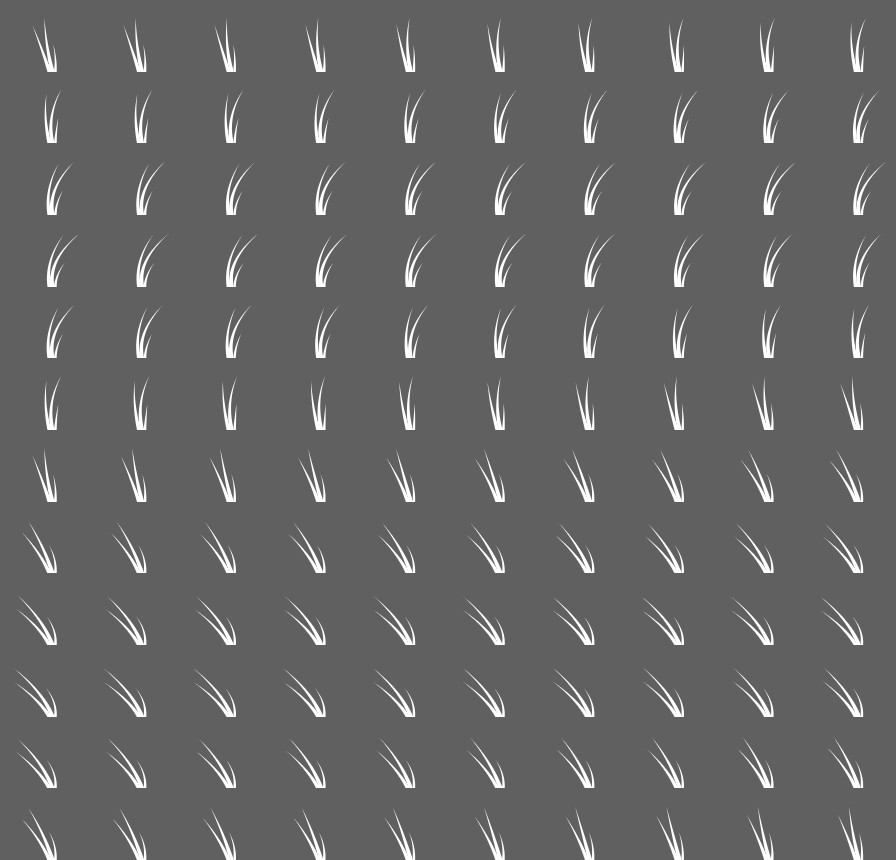
This pattern is drawn by a Shadertoy shader. Its source:

```glsl
const vec2 GRID = vec2(10.0, 12.0);
const vec2 CELL = vec2(76.8, 61.5);
const vec3 BACKGROUND = vec3(0.378);
const vec3 GRASS = vec3(1.0);
const float TAU = 6.2831853;

// Quadratic response of a blade measure to the wind
float respond(vec3 k, float wind) {
    return k.x + wind * (k.y + wind * k.z);
}

// Share of a pixel covered by a tapering, curved blade
float blade(vec2 p, float root, vec2 tip, float bow, float halfWidth, float pixel) {
    float t = p.y / tip.y;
    if (t > 1.0) return 0.0;
    float lean = tip.x - root;
    float center = root + lean * t * t + bow * t * (1.0 - t);
    float slope = (2.0 * lean * t + bow * (1.0 - 2.0 * t)) / tip.y;
    float d = (p.x - center) * inversesqrt(1.0 + slope * slope);
    float w = halfWidth * (1.0 - t);
    float overlap = min(d + w, 0.5 * pixel) - max(d - w, -0.5 * pixel);
    return clamp(overlap / pixel, 0.0, 1.0);
}

// Three blades sharing a flat base
float tuft(vec2 p, float wind, float pixel) {
    vec2 leftTip = vec2(respond(vec3(28.0, 21.0, 5.5), wind),
                        respond(vec3(39.5, 7.5, -2.5), wind));
    vec2 middleTip = vec2(respond(vec3(38.0, 28.0, 2.0), wind),
                          respond(vec3(46.0, 2.0, -2.5), wind));
    vec2 rightTip = vec2(respond(vec3(45.5, 8.0, 2.0), wind),
                         respond(vec3(23.5, -2.0, -1.0), wind));
    float left = blade(p, 42.4, leftTip, -13.0 + 5.0 * wind, 1.7, pixel);
    float middle = blade(p, 44.9, middleTip, -11.5 + 4.0 * wind, 1.9, pixel);
    float right = blade(p, 47.4, rightTip, 2.0 - wind, 1.2, pixel);
    return max(left, max(middle, right));
}

void mainImage(out vec4 fragColor, in vec2 fragCoord) {
    vec2 grid = fragCoord / iResolution.xy * GRID;
    vec2 id = floor(grid);
    vec2 p = fract(grid) * CELL;
    float pixel = CELL.x * GRID.x / iResolution.x;

    // One sway cycle, read in rows from the upper left
    float frame = id.x + GRID.x * (GRID.y - 1.0 - id.y);
    float wind = sin(TAU * frame / (GRID.x * GRID.y));

    fragColor = vec4(mix(BACKGROUND, GRASS, tuft(p, wind, pixel)), 1.0);
}
```
